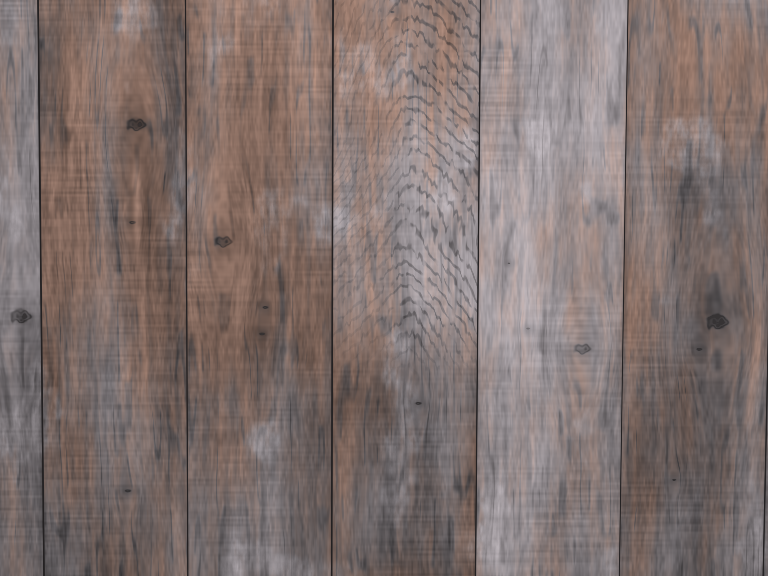
Write a Shadertoy shader that draws this texture.

```glsl
// Weathered vertical wood boards with thin joints, knots and arched grain.
// Each board mixes a wear tone with a warmth value; stretched noise adds fibres,
// cracks and saw marks, and a distance-based warp bends the grain round knots.
const vec3 DARK_COOL = vec3(0.21, 0.20, 0.205);
const vec3 PALE_COOL = vec3(0.75, 0.72, 0.74);
const vec3 DARK_WARM = vec3(0.21, 0.165, 0.145);
const vec3 PALE_WARM = vec3(0.79, 0.63, 0.56);
const vec3 JOINT_COLOR = vec3(0.14, 0.13, 0.135);
// First joint and board width at the bottom (x) and top (y), in canvas heights.
const vec2 FIRST_JOINT = vec2(0.0764, 0.0660);
const vec2 BOARD_WIDTH = vec2(0.2497, 0.2561);
const float JOINT_HALF = 0.0011;
const float RING_RATE = 36.0;
const int ARCHED_BOARD = 3;
const int STREAKED_BOARD = 1;
// Per board, left to right: tone and warmth at bottom, middle and top.
const vec3 WEAR[7] = vec3[7](vec3(.36, .66, .60), vec3(.40, .41, .47),
    vec3(.47, .50, .62), vec3(.36, .62, .64), vec3(.58, .76, .72),
    vec3(.35, .47, .52), vec3(.33, .38, .42));
const vec3 WARMTH[7] = vec3[7](vec3(.25, .05, .30), vec3(.40, .75, .70),
    vec3(.45, .75, .75), vec3(.55, .55, .85), vec3(.28, .18, .18),
    vec3(.30, .62, .62), vec3(.30, .40, .50));
// Main knot of each board: position across, height, radius.
const vec3 KNOT[7] = vec3[7](vec3(.86, .45, .020), vec3(.66, .783, .018),
    vec3(.25, .58, .016), vec3(.5, -1., .010), vec3(.72, .394, .015),
    vec3(.65, .44, .022), vec3(.5, -1., .010));

float hash(vec2 p) {
    vec3 q = fract(p.xyx * vec3(0.1031, 0.1030, 0.0973));
    q += dot(q, q.yzx + 33.33);
    return fract((q.x + q.y) * q.z);
}

float noise(vec2 p) {
    vec2 i = floor(p), f = fract(p);
    f = f * f * (3.0 - 2.0 * f);
    return mix(mix(hash(i), hash(i + vec2(1, 0)), f.x),
               mix(hash(i + vec2(0, 1)), hash(i + vec2(1, 1)), f.x), f.y);
}

float fbm(vec2 p) {
    float sum = 0.0, amp = 0.53;
    for (int k = 0; k < 4; k++, amp *= 0.5, p = p * 2.03 + 17.1) sum += amp * noise(p);
    return sum;
}

// Blends bottom, middle and top values along the board.
float along(vec3 v, float y) {
    return mix(mix(v.x, v.y, smoothstep(0.28, 0.50, y)), v.z, smoothstep(0.55, 0.95, y));
}

// Dark core with a few rings and a faint halo.
float knotShade(vec2 d, float size) {
    float r = length(d * vec2(0.8, 1.2)) / size + 0.5 * (noise(d * 130.0 + 40.0) - 0.5);
    float core = 1.0 - smoothstep(0.3, 0.9, r);
    return core * (0.8 + 0.3 * sin(r * 14.0)) + 0.3 * exp(-r * r * 0.16);
}

// Thin arched growth lines broken into strokes; x is measured from the board centre.
float archLines(vec2 p) {
    p.x += 0.04 * (noise(vec2(p.y * 7.0, 3.0)) - 0.5);
    float high = smoothstep(0.4, 0.8, p.y);
    float slope = p.x > 0.0 ? mix(1.6, 0.8, high) : mix(0.9, 2.2, high);
    float phase = p.y + slope * (sqrt(p.x * p.x + 0.0006) - 0.0245);
    phase = phase * RING_RATE + 2.6 * fbm(p * 7.0) + 0.45 * noise(p * vec2(210, 50));
    float line = 1.0 - smoothstep(0.05, 0.20, abs(fract(phase) - 0.5));
    line *= smoothstep(0.12, 0.5, noise(p * vec2(170, 70) + 8.0));
    return line * smoothstep(0.32, 0.46, p.y) * mix(0.35, 1.0, smoothstep(-0.05, 0.02, p.x));
}

void mainImage(out vec4 fragColor, in vec2 fragCoord) {
    vec2 p = fragCoord / iResolution.y;
    float pixel = 1.0 / iResolution.y;
    // Board layout, slightly narrower toward the bottom.
    float width = mix(BOARD_WIDTH.x, BOARD_WIDTH.y, p.y);
    float column = (p.x - mix(FIRST_JOINT.x, FIRST_JOINT.y, p.y)) / width;
    float id = floor(column), u = column - id;
    int board = clamp(int(id) + 1, 0, 6);
    vec2 seed = vec2(id * 7.3 + 31.0, id * 3.7 + 19.0);

    // Knots: one main and two small ones; each pushes the grain aside.
    float grainX = u * width, knots = 0.0;
    for (int k = 0; k < 3; k++) {
        vec2 rnd = vec2(hash(seed + float(k)), hash(seed + float(k) + 50.0));
        vec3 knot = k == 0 ? KNOT[board] : vec3(0.15 + 0.7 * rnd.x, rnd.y, 0.003 + 0.005 * rnd.x);
        vec2 d = vec2((u - knot.x) * width, p.y - knot.y);
        vec2 reach = d * vec2(1.0, 0.45) / (3.2 * knot.z);
        grainX -= 0.75 * d.x * exp(-dot(reach, reach));
        knots = max(knots, knotShade(d, knot.z));
    }
    grainX += 0.022 * (fbm(vec2(u * 2.0, p.y * 3.0) + seed) - 0.5);
    vec2 grain = vec2(grainX, p.y);

    // Broad stains, fibres, sharp cracks, grit and broken saw marks.
    float stain = fbm(vec2(grainX * 13.0, p.y * 3.5) + seed) - 0.5;
    float fibre = fbm(grain * vec2(120, 11) + seed) - 0.5;
    float crack = 1.0 - smoothstep(0.02, 0.13, abs(noise(grain * vec2(85, 7) + seed) - 0.5));
    crack *= smoothstep(0.45, 0.75, noise(grain * vec2(60, 22) + seed + 70.0));
    float grit = noise(grain * vec2(330, 75) + seed) - 0.5;
    float saw = (noise(p * vec2(14, 230) + seed) - 0.5) * noise(p * vec2(7, 9));
    float scuff = smoothstep(0.62, 0.78, fbm(p * vec2(13, 8) + 5.0)) * fbm(p * vec2(110, 60));
    float tone = along(WEAR[board], p.y) + 0.50 * stain + 0.36 * fibre + 0.14 * grit;
    tone += 0.02 + 0.16 * saw - 0.17 * crack + 0.25 * scuff - 0.45 * knots;
    float warm = along(WARMTH[board], p.y) + 1.1 * (fbm(p * vec2(16, 5) + seed) - 0.5);
    warm += 0.5 * fibre - 0.5 * knots - 0.4 * scuff - 0.3 * crack;

    if (board == ARCHED_BOARD) {
        float paleSide = smoothstep(0.25, 0.65, u) * smoothstep(0.36, 0.55, p.y);
        float arch = archLines(vec2((u - 0.5) * width, p.y));
        tone += 0.10 * paleSide - 0.30 * arch;
        warm -= 0.40 * paleSide + 0.2 * arch;
    }
    if (board == STREAKED_BOARD) {
        vec2 d = vec2((u - KNOT[board].x) * width, KNOT[board].y - p.y);
        tone += 0.28 * exp(-d.x * d.x / 0.00004) * smoothstep(0.03, 0.09, d.y)
              * (1.0 - smoothstep(0.16, 0.28, d.y));
    }
    vec3 cool = mix(DARK_COOL, PALE_COOL, clamp(tone, 0.0, 1.0));
    vec3 brown = mix(DARK_WARM, PALE_WARM, clamp(tone, 0.0, 1.0));
    vec3 color = mix(cool, brown, smoothstep(0.05, 0.95, warm));

    // Thin joints with a soft shadow beside them.
    float edge = min(u, 1.0 - u) * width;
    float jointHalf = JOINT_HALF * (0.7 + 0.8 * hash(vec2(floor(column + 0.5), 4.0)));
    color *= 1.0 - 0.15 * exp(-edge / 0.003);
    color = mix(JOINT_COLOR, color, smoothstep(jointHalf - 0.5 * pixel, jointHalf + 0.5 * pixel, edge));
    fragColor = vec4(color, 1.0);
}
```
